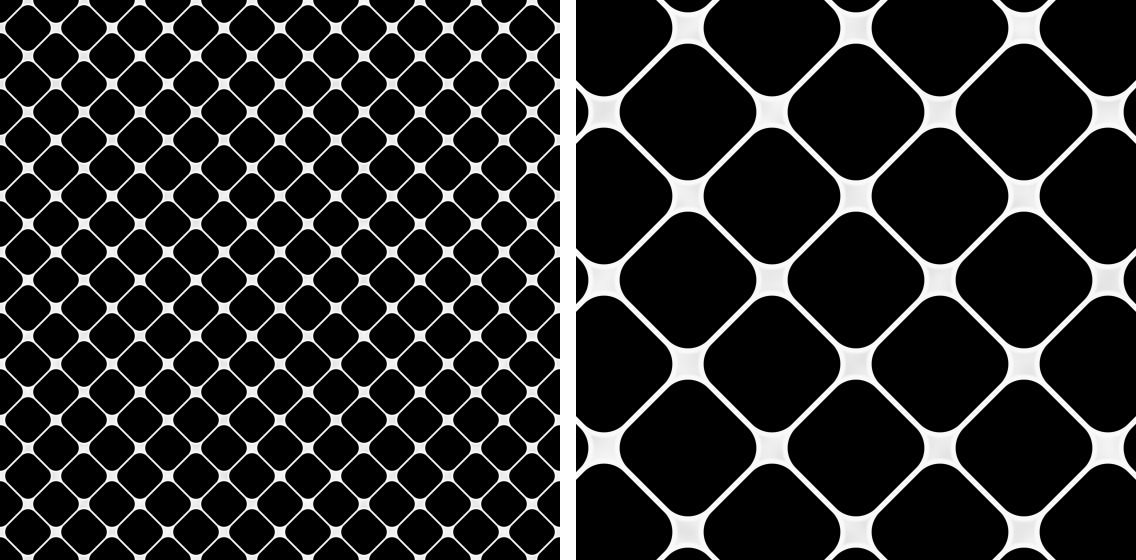
Left: the whole. Right: its middle third, enlarged.
Write a WebGL 2 fragment shader that draws this pattern.

```glsl
#version 300 es
precision highp float;
// A diagonal white net on black: ten repeats across and down of rounded
// diamonds, drawn as rounded-box distances on a grid turned by 45 degrees.
// The thickened joints carry a faint grey tint from wrapping gradient noise.

uniform vec2 u_resolution;
out vec4 fragColor;

const float REPEATS = 10.0;
const float HALF_PITCH = 0.353553;   // diamond centre to wire axis
const float WIRE_HALF_WIDTH = 0.0163;
const float CORNER_RADIUS = 0.169;
const vec3 BLACK = vec3(0.0);
const vec3 WIRE_WHITE = vec3(0.975);
const vec3 JOINT_GREY = vec3(0.895);

// Pseudo-random unit gradient for a lattice point
vec2 gradientAt(vec2 cell, float period) {
    vec2 c = mod(cell, period);
    float h = fract(sin(dot(c, vec2(127.1, 311.7))) * 4375.85);
    return vec2(cos(6.28318 * h), sin(6.28318 * h));
}

// Gradient noise, about -0.7 to 0.7, repeating after a whole period
float wrappedNoise(vec2 p, float period) {
    vec2 i = floor(p);
    vec2 f = p - i;
    vec2 u = f * f * f * (f * (f * 6.0 - 15.0) + 10.0);
    vec2 e = vec2(1.0, 0.0);
    float a = dot(gradientAt(i, period), f);
    float b = dot(gradientAt(i + e.xy, period), f - e.xy);
    float c = dot(gradientAt(i + e.yx, period), f - e.yx);
    float d = dot(gradientAt(i + e.xx, period), f - e.xx);
    return mix(mix(a, b, u.x), mix(c, d, u.x), u.y);
}

float roundedBox(vec2 p, float halfSide, float radius) {
    vec2 q = abs(p) - halfSide + radius;
    return length(max(q, 0.0)) + min(max(q.x, q.y), 0.0) - radius;
}

// Distance to the nearest diamond: positive inside the net
float netDepth(vec2 p) {
    vec2 turned = vec2(p.x + p.y, p.x - p.y);
    vec2 local = (fract(turned + 0.5) - 0.5) * 2.0 * HALF_PITCH;
    return roundedBox(local, HALF_PITCH - WIRE_HALF_WIDTH, CORNER_RADIUS);
}

void main() {
    vec2 uv = gl_FragCoord.xy / u_resolution;
    vec2 p = uv * REPEATS;
    float pixel = REPEATS / min(u_resolution.x, u_resolution.y);

    float depth = netDepth(p);
    float net = smoothstep(-0.7 * pixel, 0.7 * pixel, depth);

    // Uneven grey in the joints, leaving a bright rim
    float broad = wrappedNoise(uv * 4.0 + 0.3, 4.0);
    float fine = wrappedNoise(uv * 70.0, 70.0);
    float tint = clamp(0.65 + 0.5 * broad + 0.8 * fine, 0.0, 1.0);
    float joint = smoothstep(0.02, 0.04, depth) * tint;

    vec3 netColor = mix(WIRE_WHITE, JOINT_GREY, joint);
    fragColor = vec4(mix(BLACK, netColor, net), 1.0);
}
```
